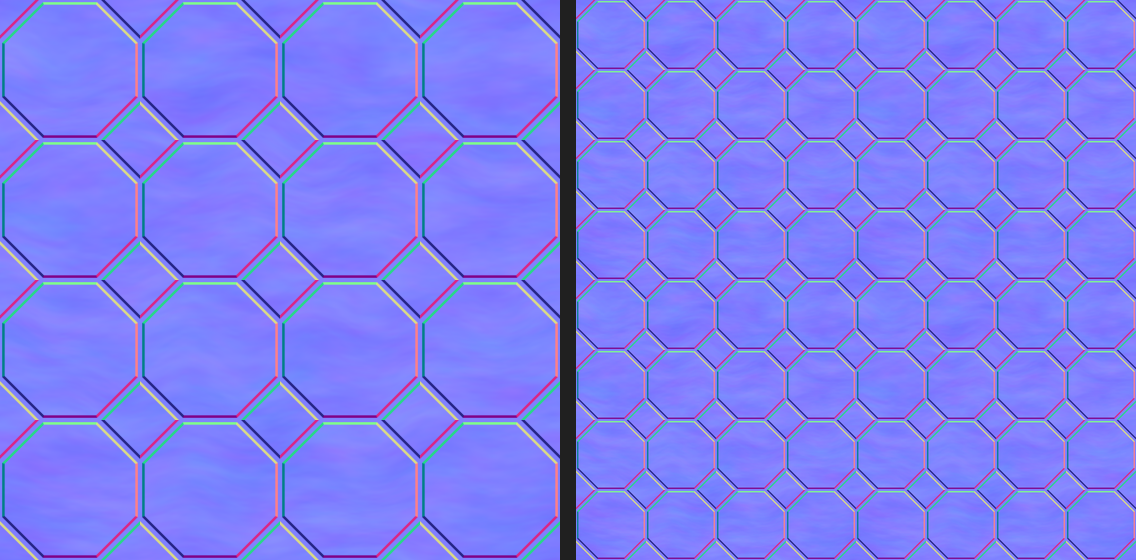
Left: one tile. Right: repeated 2 by 2.
Reproduce this texture map procedurally as a WebGL 1 fragment shader.

```glsl
precision highp float;
uniform vec2 u_resolution;

float hash(vec2 p) {
  return fract(sin(dot(p, vec2(127.1, 311.7))) * 43758.5453);
}

// Value noise that wraps after a whole number of lattice cells
float wrappedNoise(vec2 p, vec2 period) {
  vec2 i = floor(p);
  vec2 f = p - i;
  f = f * f * (3.0 - 2.0 * f);
  vec2 lo = mod(i, period);
  vec2 hi = mod(i + 1.0, period);
  return mix(mix(hash(lo), hash(vec2(hi.x, lo.y)), f.x),
             mix(hash(vec2(lo.x, hi.y)), hash(hi), f.x), f.y);
}

float fbm(vec2 uv, vec2 period, float seed) {
  float sum = 0.0;
  float amplitude = 0.4;
  for (int octave = 0; octave < 4; octave++) {
    sum += amplitude * wrappedNoise(uv * period + seed, period);
    amplitude *= 0.62;
    period *= 2.0;
    seed += 5.3;
  }
  return sum - 0.45;
}

vec3 encodeNormal(vec2 slope) {
  return normalize(vec3(slope, 1.0)) * 0.5 + 0.5;
}

void main() {
  vec2 uv = gl_FragCoord.xy / u_resolution;
  float pixel = 4.0 / min(u_resolution.x, u_resolution.y);

  // Octagon in each cell, diamonds on the cell corners
  vec2 p = fract(uv * 4.0) - 0.5;
  vec2 a = abs(p);
  vec2 side = vec2(p.x < 0.0 ? -1.0 : 1.0, p.y < 0.0 ? -1.0 : 1.0);
  float straight = 0.5 - max(a.x, a.y);
  float diagonal = (0.7 - a.x - a.y) * 0.70711;
  float depth = max(min(straight, diagonal), -diagonal);

  // Outward direction of the nearest tile edge
  vec2 axis = a.x > a.y ? vec2(side.x, 0.0) : vec2(0.0, side.y);
  vec2 chamfer = side * 0.70711;
  float onChamfer = clamp((straight - diagonal) / pixel + 0.5, 0.0, 1.0);
  vec2 outward = diagonal < 0.0 ? -chamfer : mix(axis, chamfer, onChamfer);

  // Faint streaks, longer across than down, bent by a slow warp
  vec2 warped = uv;
  warped.y += 0.05 * wrappedNoise(uv * vec2(9.0, 7.0), vec2(9.0, 7.0));
  vec2 tilt = 0.38 * vec2(fbm(warped, vec2(8.0, 22.0), 0.0),
                          fbm(warped, vec2(7.0, 24.0), 3.7));

  // Flat joint, steep bevel, rough tile face
  float tile = clamp((depth - 0.0157) / pixel + 0.5, 0.0, 1.0);
  float face = clamp((depth - 0.0333) / pixel + 0.5, 0.0, 1.0);
  vec3 color = encodeNormal(tilt * 0.25);
  color = mix(color, encodeNormal(outward * 20.0 + tilt), tile);
  color = mix(color, encodeNormal(tilt), face);
  gl_FragColor = vec4(color, 1.0);
}
```
